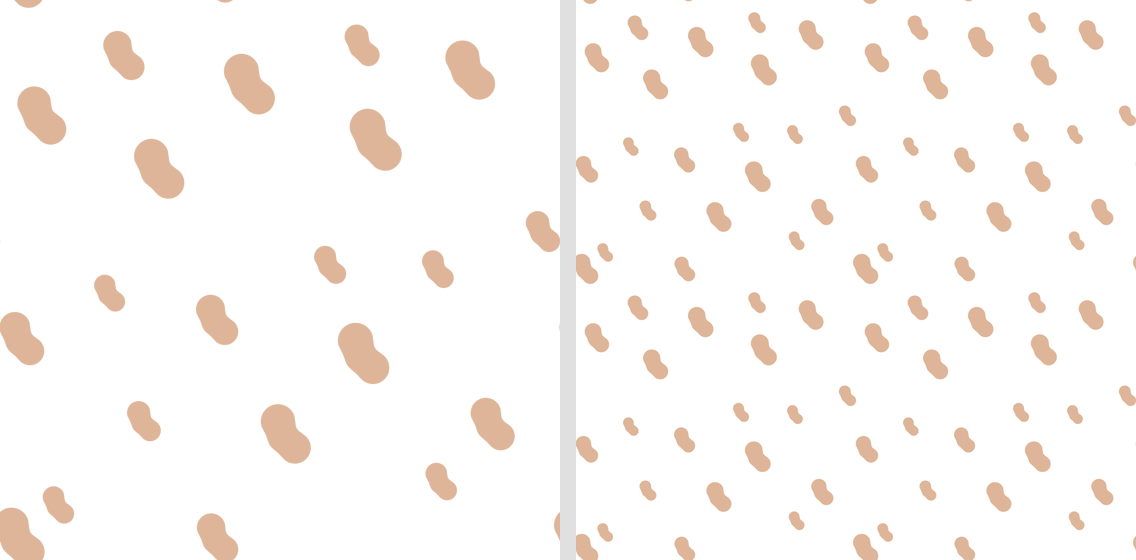
Left, the tile; right, the same tile 2 across and 2 down.
Write a Shadertoy shader that draws this pattern.

```glsl
// Seamless scatter of flat tan beans, all leaning the same way, on white.

const vec3 PAPER = vec3(1.0);
const vec3 BEAN_TAN = vec3(0.87, 0.71, 0.596);

const int BEAN_COUNT = 21;
const float LATTICE_STEP = 8.0;   // coprime with the count: spreads rows evenly
const float JITTER = 0.1;         // full range of the random shift
const float MIN_HEIGHT = 0.063;   // bean heights in canvas units
const float MAX_HEIGHT = 0.112;

// Three random values in 0..1 from one number, without sine
vec3 hash31(float n) {
    vec3 q = fract(vec3(n) * vec3(0.1031, 0.1030, 0.0973));
    q += dot(q, q.yzx + 33.33);
    return fract((q.xxy + q.yzz) * q.zyx);
}

float smoothMin(float a, float b, float k) {
    float h = max(k - abs(a - b), 0.0) / k;
    return min(a, b) - 0.25 * h * h * k;
}

// Capsule from a to b; the z components hold the end radii
float taperedCapsule(vec2 p, vec3 a, vec3 b) {
    vec2 axis = b.xy - a.xy;
    float h = clamp(dot(p - a.xy, axis) / dot(axis, axis), 0.0, 1.0);
    return length(p - a.xy - h * axis) - mix(a.z, b.z, h);
}

// Bean of height 1: two capsules that bend at a slimmer waist
float beanDistance(vec2 p) {
    vec3 top = vec3(-0.131, 0.205, 0.290);
    vec3 waist = vec3(-0.051, -0.057, 0.245);
    vec3 foot = vec3(0.153, -0.239, 0.267);
    return smoothMin(taperedCapsule(p, top, waist),
                     taperedCapsule(p, waist, foot), 0.05);
}

// Distance to the nearest bean, wrapped on the unit tile
float scatterDistance(vec2 p, int count) {
    float nearest = 1.0;
    for (int i = 0; i < count; i++) {
        float id = float(i);
        vec3 rnd = hash31(id + 1.0);
        vec2 center = vec2(id, id * LATTICE_STEP) / float(count)
                    + JITTER * (rnd.xy - 0.5);
        float height = mix(MIN_HEIGHT, MAX_HEIGHT, rnd.z);
        vec2 offset = p - center;
        offset -= floor(offset + 0.5);
        nearest = min(nearest, height * beanDistance(offset / height));
    }
    return nearest;
}

void mainImage(out vec4 fragColor, in vec2 fragCoord) {
    vec2 uv = fragCoord / iResolution.xy;
    float edge = 0.75 / min(iResolution.x, iResolution.y);
    float d = scatterDistance(uv, BEAN_COUNT);
    float coverage = 1.0 - smoothstep(-edge, edge, d);
    fragColor = vec4(mix(PAPER, BEAN_TAN, coverage), 1.0);
}
```
